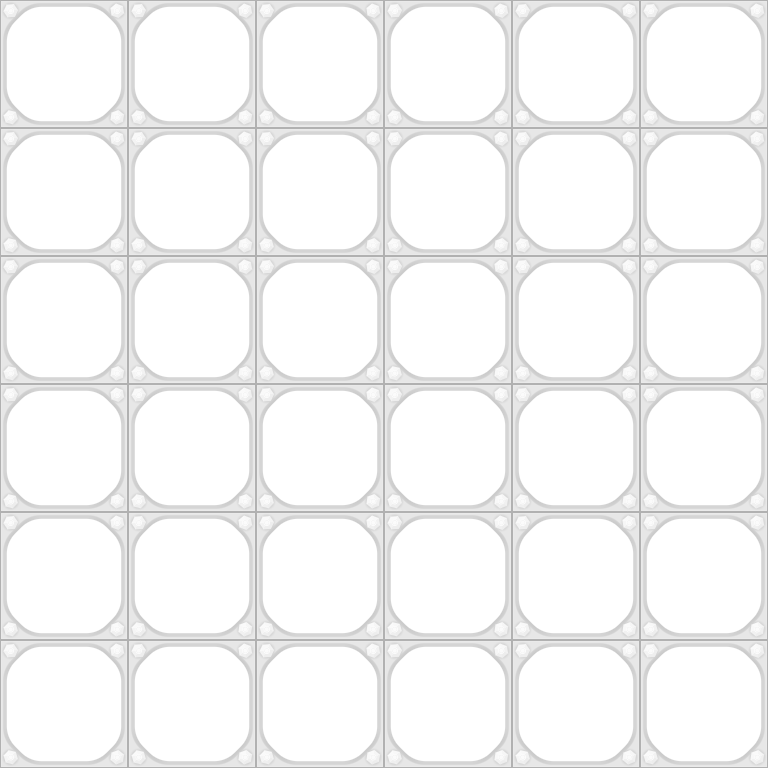
Reproduce this pattern procedurally as a Shadertoy shader.

```glsl
// A grid of white panels with chamfered openings, set in grey bevelled frames
// with a hex bolt at each corner. Each cell is folded by symmetry and built
// from distance functions; a whole number of cells makes it tile.

#define CELLS 6.0
#define OPENING_HALF 0.447
#define CHAMFER 0.714
#define CORNER_SOFTNESS 0.07
#define BAND_WIDTH 0.030
#define SEAM_WIDTH 0.011
#define BOLT_OFFSET 0.416
#define BOLT_RADIUS 0.050
#define FRAME_LIGHT 0.905
#define BAND_GREY 0.835
#define SHADOW_GREY 0.75
#define SEAM_GREY 0.60

float smoothMax(float a, float b, float k) {
    float h = max(k - abs(a - b), 0.0) / k;
    return max(a, b) + 0.25 * k * h * h;
}

// Square opening with soft diagonal corners; p is folded into one quadrant.
float openingDistance(vec2 p) {
    float side = smoothMax(p.x, p.y, 0.01) - OPENING_HALF;
    float diagonal = (p.x + p.y - CHAMFER) * 0.70711;
    return smoothMax(side, diagonal, CORNER_SOFTNESS);
}

float hexDistance(vec2 p, float apothem) {
    p = abs(p);
    return max(p.x, 0.5 * p.x + 0.86603 * p.y) - apothem;
}

vec2 rotate(vec2 p, float angle) {
    float c = cos(angle), s = sin(angle);
    return vec2(c * p.x - s * p.y, s * p.x + c * p.y);
}

float coverage(float d, float pixel) {
    return clamp(0.5 - d / pixel, 0.0, 1.0);
}

// Bolt head: six shaded facets around a flat, faintly ringed top.
float boltShade(vec2 p, float angle) {
    vec2 q = rotate(p, angle);
    float sector = floor(atan(q.y, q.x) * 0.95493 + 0.5);
    float facet = 0.955 + 0.025 * cos(sector * 1.0472 - angle - 2.1);
    float r = length(p);
    float top = 1.0 - smoothstep(0.022, 0.029, r);
    float ring = smoothstep(0.012, 0.016, r) * (1.0 - smoothstep(0.018, 0.022, r));
    return mix(facet, 0.985 - 0.025 * ring, top);
}

void mainImage(out vec4 fragColor, in vec2 fragCoord) {
    vec2 cell = fract(fragCoord / iResolution.xy * CELLS) - 0.5;
    float pixel = CELLS / min(iResolution.x, iResolution.y);
    vec2 corner = vec2(cell.x < 0.0 ? -1.0 : 1.0, cell.y < 0.0 ? -1.0 : 1.0);
    vec2 p = abs(cell);
    float edge = 0.5 - max(p.x, p.y);
    float opening = openingDistance(p);
    vec2 boltPos = cell - corner * BOLT_OFFSET;

    // Frame: darker inner band, pale outer bevel
    float band = 1.0 - smoothstep(BAND_WIDTH - 0.008, BAND_WIDTH + 0.004, opening);
    float shade = mix(FRAME_LIGHT, BAND_GREY, band);
    float bevel = 1.0 - smoothstep(0.012, 0.018, edge);
    shade = mix(shade, 0.92, bevel * 0.8);

    // Soft shadows beside the chamfer and below the bolt
    float nearCorner = smoothstep(0.64, 0.76, p.x + p.y);
    float chamferShadow = nearCorner * (1.0 - smoothstep(0.0, 0.035, opening));
    float boltShadow = 1.0 - smoothstep(0.8, 1.55, length(boltPos) / BOLT_RADIUS);
    shade = mix(shade, SHADOW_GREY, max(0.65 * chamferShadow, 0.6 * boltShadow));

    // White panel
    shade = mix(shade, 1.0, coverage(opening, pixel));

    // Bolts, turned a little differently at each corner
    float angle = 0.3 + 0.22 * corner.x + 0.37 * corner.y;
    float bolt = hexDistance(rotate(boltPos, angle), BOLT_RADIUS);
    shade = mix(shade, boltShade(boltPos, angle), coverage(bolt, pixel));

    // Seam between cells
    shade = mix(shade, SEAM_GREY, coverage(edge - 0.5 * SEAM_WIDTH, pixel));
    fragColor = vec4(vec3(shade), 1.0);
}
```
